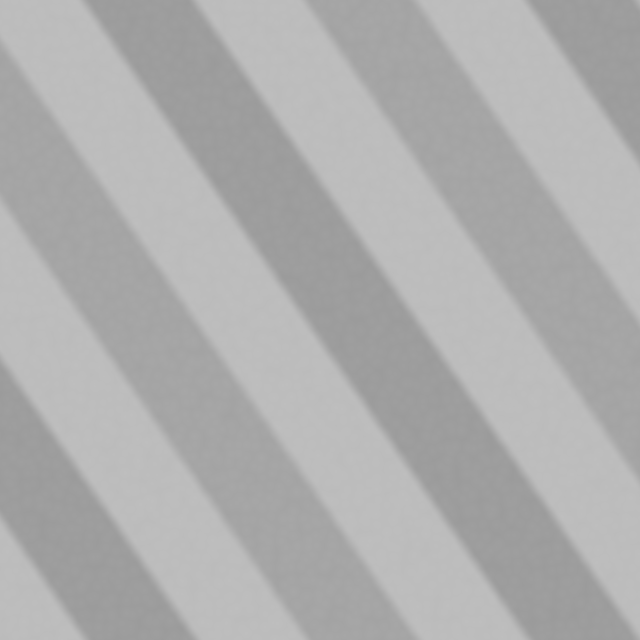
Write a WebGL 2 fragment shader that draws this pattern.

```glsl
#version 300 es
precision highp float;

#define REPEATS_ACROSS 1.445
#define LEAN 0.697
#define DARK_CENTRE 0.216
#define STRIPE_DUTY 0.5
#define EDGE_SOFTNESS 0.037
#define GRAIN_CELLS 60.0
#define GRAIN_AMOUNT 0.022
#define LIGHT_GREY vec3(0.738)
#define MID_GREY vec3(0.645)
#define DARK_GREY vec3(0.614)

uniform vec2 u_resolution;
out vec4 outColor;

vec2 hash22(vec2 p) {
    vec3 q = fract(p.xyx * vec3(0.1031, 0.1030, 0.0973));
    q += dot(q, q.yzx + 33.33);
    return fract((q.xx + q.yz) * q.zy);
}

// Distance to the nearest jittered cell point
float cellNoise(vec2 p) {
    vec2 cell = floor(p);
    vec2 local = p - cell;
    float nearest = 2.0;
    for (int j = -1; j <= 1; j++) {
        for (int i = -1; i <= 1; i++) {
            vec2 offset = vec2(i, j);
            vec2 toPoint = offset + hash22(cell + offset + 17.0) - local;
            nearest = min(nearest, dot(toPoint, toPoint));
        }
    }
    return sqrt(nearest);
}

// Distance to the nearest whole number
float toNearest(float x) {
    return abs(fract(x + 0.5) - 0.5);
}

void main() {
    vec2 uv = gl_FragCoord.xy / u_resolution;

    // Phase across the stripes: dark at 0, mid at one half
    float phase = (uv.x - LEAN * (1.0 - uv.y) - DARK_CENTRE) * REPEATS_ACROSS;

    // Soft-edged stripes, alternating between two greys
    float soft = max(EDGE_SOFTNESS, fwidth(2.0 * phase));
    float halfWidth = 0.5 * STRIPE_DUTY;
    float stripe = 1.0 - smoothstep(halfWidth - soft, halfWidth + soft, toNearest(2.0 * phase));
    vec3 stripeColor = toNearest(phase) < 0.25 ? DARK_GREY : MID_GREY;
    vec3 color = mix(LIGHT_GREY, stripeColor, stripe);

    // Faint blotchy grain, calmer on the light bands
    float grain = 0.65 * cellNoise(uv * GRAIN_CELLS) + 0.35 * cellNoise(uv * GRAIN_CELLS * 0.47 + 9.0);
    color += (0.48 - grain) * GRAIN_AMOUNT * mix(0.7, 1.0, stripe);

    outColor = vec4(color, 1.0);
}
```
